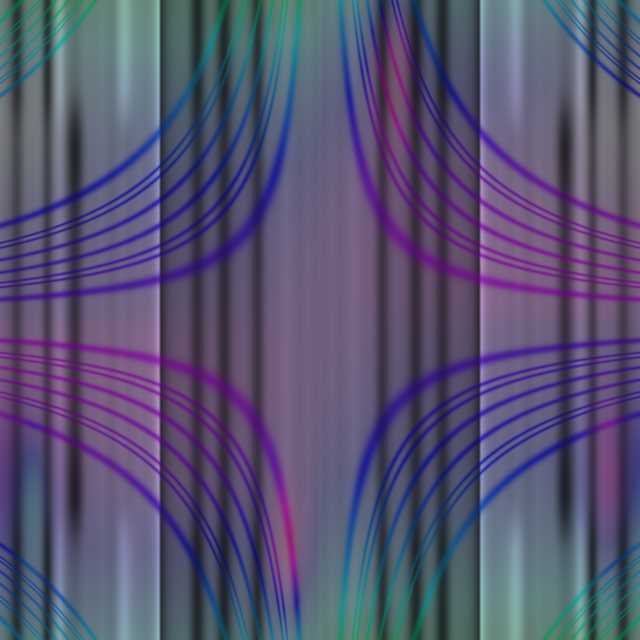
A Shadertoy shader for this background:

```glsl
// Soft vertical streaks mirrored about the centre, crossed by bundles of
// hyperbolas (level lines of x*y). One slowly drifting hue field tints both:
// pale for the backdrop, saturated for the lines.

#define BUNDLE_PERIOD 0.637
#define LINE_OPACITY 0.88
#define LINE_SATURATION 0.86
#define LINE_VALUE 0.58
#define BACK_SATURATION 0.25
#define BACK_VALUE 0.50
#define CENTRE_HUE 0.765
#define HUE_FALL 0.29
#define HUE_TWIST 0.055
#define SEAM_X 0.5
#define GRAIN 0.07

// Level, half width of each line in one bundle
const vec2 bundle[8] = vec2[8](
    vec2(0.064, 0.0090), vec2(0.102, 0.0036), vec2(0.116, 0.0036),
    vec2(0.148, 0.0055), vec2(0.187, 0.0055), vec2(0.225, 0.0036),
    vec2(0.240, 0.0036), vec2(0.294, 0.0110));

// Distance from centre, width, gain in the middle, gain near top and bottom
const vec4 streaks[8] = vec4[8](
    vec4(0.947, 0.022, -0.42, -0.62), vec4(0.852, 0.016, -0.42, -0.62),
    vec4(0.813, 0.016,  0.16,  0.32), vec4(0.766, 0.024, -0.50, -0.10),
    vec4(0.609, 0.026,  0.06,  0.38), vec4(0.383, 0.024, -0.48, -0.62),
    vec4(0.300, 0.024, -0.50, -0.64), vec4(0.195, 0.021, -0.46, -0.58));

float bell(float d, float width) {
    d /= width;
    return exp(-d * d);
}

float blob(vec2 p, vec2 centre, vec2 size) {
    vec2 d = (p - centre) / size;
    return exp(-dot(d, d));
}

vec3 hsv(float hue, float saturation, float value) {
    vec3 pure = clamp(abs(mod(hue * 6.0 + vec3(0.0, 4.0, 2.0), 6.0) - 3.0) - 1.0, 0.0, 1.0);
    return value * mix(vec3(1.0), pure, saturation);
}

float slope(float cell) {
    return fract(sin(cell * 91.73) * 437.58) * 2.0 - 1.0;
}

// One dimensional gradient noise
float gradientNoise(float x) {
    float cell = floor(x), f = x - cell;
    float blend = f * f * f * (f * (f * 6.0 - 15.0) + 10.0);
    return 2.0 * mix(slope(cell) * f, slope(cell + 1.0) * (f - 1.0), blend);
}

// Purple centre turning blue, teal and green, with a few warm pockets
float hueField(vec2 p) {
    float product = p.x * p.y;
    float hue = CENTRE_HUE - HUE_FALL * p.y * p.y;
    hue += HUE_TWIST * product / (abs(product) + 0.03);
    hue += 0.24 * blob(p, vec2(0.23, 0.80), vec2(0.07, 0.26));
    hue += 0.22 * blob(p, vec2(-0.10, -0.72), vec2(0.06, 0.20));
    hue += 0.18 * blob(p, vec2(0.90, -0.52), vec2(0.06, 0.25));
    hue -= 0.16 * blob(p, vec2(-0.90, -0.56), vec2(0.05, 0.20));
    return hue;
}

float streakLight(vec2 p) {
    float x = abs(p.x), y = abs(p.y);
    float outer = smoothstep(0.54, 0.74, y);
    float light = 1.0 + GRAIN * gradientNoise(x * 24.0);
    for (int i = 0; i < 8; i++) {
        vec4 s = streaks[i];
        light *= 1.0 + mix(s.z, s.w, outer) * bell(x - s.x, s.y);
    }
    // Extra depth in the middle of the outer dark streaks
    light *= 1.0 - 0.35 * blob(vec2(x, y), vec2(0.766, 0.54), vec2(0.025, 0.16));
    light *= 1.0 - 0.10 * smoothstep(0.12, 0.26, x) * (1.0 - smoothstep(0.48, 0.50, x));

    // Sharp seam: shadow inside, bright rim outside
    float side = smoothstep(-0.005, 0.005, x - SEAM_X);
    float rim = 0.50 * exp(-abs(x - SEAM_X - 0.006) / 0.018);
    float shade = -0.62 * exp(-abs(x - SEAM_X + 0.004) / 0.022);
    return light * (1.0 + mix(shade, rim, side));
}

float lineCover(vec2 p, float pixel) {
    float level = mod(abs(p.x * p.y), BUNDLE_PERIOD);
    float smallest = 0.7 * pixel * length(p);
    float cover = 0.0;
    for (int i = 0; i < 8; i++) {
        float width = max(bundle[i].y, smallest);
        cover = max(cover, bell(level - bundle[i].x, width));
    }
    return cover;
}

void mainImage(out vec4 fragColor, in vec2 fragCoord) {
    vec2 p = 2.0 * fragCoord / iResolution.xy - 1.0;
    float pixel = 2.0 / min(iResolution.x, iResolution.y);
    float hue = hueField(p);
    float light = streakLight(p);

    // Grey upper sides, richer colour on the lower sides
    vec2 side = vec2(abs(p.x), p.y);
    float saturation = BACK_SATURATION
        + 0.26 * blob(side, vec2(1.0, -0.48), vec2(0.16, 0.22))
        - 0.20 * blob(side, vec2(1.0, 0.62), vec2(0.28, 0.34));

    vec3 back = hsv(hue, saturation, BACK_VALUE) * light;
    vec3 line = hsv(hue, LINE_SATURATION, LINE_VALUE) * mix(1.0, light, 0.5);
    fragColor = vec4(mix(back, line, LINE_OPACITY * lineCover(p, pixel)), 1.0);
}
```
